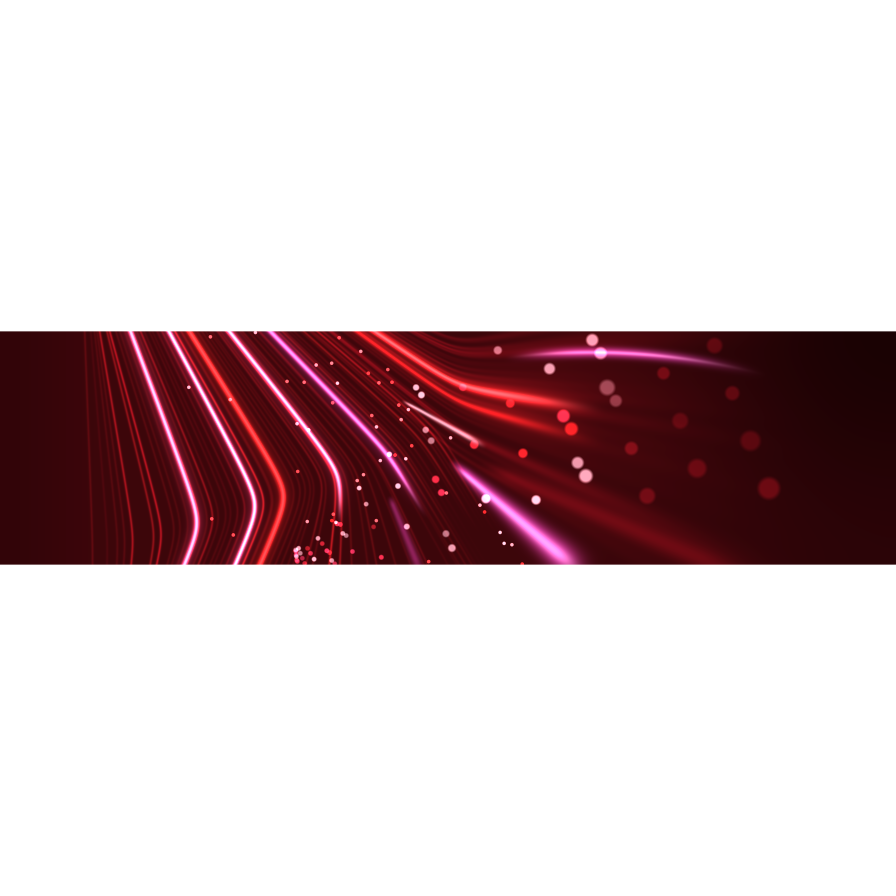
A three.js fragment shader for this background:

```glsl
varying vec2 vUv;

const float BAND_TOP = 0.6302;
const float BAND_BOTTOM = 0.3698;
const float EDGE = 0.001;
const int FALL_COUNT = 56;
const int FLOW_COUNT = 24;
const int SPARK_COUNT = 46;
const int BOKEH_COUNT = 64;
const vec3 PAPER = vec3(1.0);
const vec3 MAROON = vec3(0.235, 0.022, 0.04);
const vec3 SHADOW = vec3(0.10, 0.006, 0.012);
const vec3 CRIMSON = vec3(0.62, 0.06, 0.11);
const vec3 SCARLET = vec3(0.95, 0.14, 0.13);
const vec3 PINK = vec3(0.90, 0.25, 0.50);
const vec3 VIOLET = vec3(0.72, 0.24, 0.68);
const vec3 HOT = vec3(1.0, 0.86, 0.94);

float hash(float n) {
  return fract(sin(n * 12.9898 + 4.137) * 43758.545);
}

float gauss(float x, float width) {
  return exp(-x * x / (width * width));
}

// Line that turns smoothly from one slope to another: value and slope.
vec2 bentLine(float x, float slopeIn, float slopeOut, float knee, float soft) {
  float t = x - knee;
  float root = sqrt(t * t + soft * soft);
  float turn = slopeIn - slopeOut;
  return vec2(slopeIn * x - turn * 0.5 * (t + root),
              slopeIn - turn * 0.5 * (1.0 + t / root));
}

// Falling strand: x and slope at a depth below the band top.
vec2 fallPath(float start, float depth) {
  float slopeIn = (start - 0.046) * 3.8 * smoothstep(0.08, 0.13, start);
  float slopeOut = mix(-0.45, 0.6, smoothstep(0.22, 0.31, start));
  slopeOut *= smoothstep(0.09, 0.15, start);
  float knee = 0.215 - (start - 0.146) * 0.5;
  return bentLine(depth, slopeIn, slopeOut, knee, 0.02) + vec2(start, 0.0);
}

float fallDistance(vec2 p, float start) {
  vec2 path = fallPath(start, p.y);
  return (p.x - path.x) / sqrt(1.0 + path.y * path.y);
}

// Strand that sweeps off to the right.
float flowDistance(vec2 p, float start) {
  float t = (start - 0.35) / 0.125;
  vec2 path = bentLine(p.x - start, mix(0.85, 0.55, t), mix(0.55, -0.2, t), 0.51 - start, 0.025);
  return (p.y - path.x) / sqrt(1.0 + path.y * path.y);
}

vec3 glowLine(float dist, float width, vec3 tint, float heat) {
  return tint * (gauss(dist, width * 1.5) + 0.24 * gauss(dist, width * 5.0))
       + HOT * heat * gauss(dist, width);
}

vec3 brightFall(vec2 p, float start, float end, vec3 tint, float heat) {
  float fade = 1.0 - smoothstep(end - 0.07, end, p.y);
  return glowLine(fallDistance(p, start), 0.0018, tint, heat) * fade;
}

// Tapered streak, widening from a to b.
float streak(vec2 p, vec2 a, vec2 b, float widthA, float widthB) {
  vec2 axis = b - a;
  float t = dot(p - a, axis) / dot(axis, axis);
  float dist = length(p - a - axis * t);
  return gauss(dist, mix(widthA, widthB, clamp(t, 0.0, 1.2)))
       * smoothstep(-0.03, 0.12, t) * (1.0 - smoothstep(0.85, 1.15, t));
}

float disc(vec2 p, vec2 center, float radius) {
  float dist = length(p - center);
  return 1.0 - smoothstep(radius * 0.7, radius * 1.15 + EDGE, dist);
}

vec3 strands(vec2 p) {
  vec3 light = vec3(0.0);
  for (int i = 0; i < FALL_COUNT; i++) {
    float n = float(i);
    float start = 0.092 + 0.27 * (n + hash(n)) / float(FALL_COUNT);
    float power = 0.1 + 0.65 * pow(hash(n + 71.0), 3.0);
    float fade = 1.0 - smoothstep(0.27, 0.34, start) * smoothstep(0.1, 0.23, p.y);
    light += mix(CRIMSON, SCARLET, hash(n + 31.0)) * power * fade
           * gauss(fallDistance(p, start), 0.0014);
  }
  float blur = max(p.x - 0.5, 0.0);
  for (int i = 0; i < FLOW_COUNT; i++) {
    float n = float(i) + 200.0;
    float start = 0.345 + 0.135 * (float(i) + hash(n)) / float(FLOW_COUNT);
    float power = (0.08 + 0.4 * pow(hash(n + 71.0), 2.0)) / (1.0 + blur * 13.0);
    light += CRIMSON * power * (1.0 - smoothstep(0.62, 0.95, p.x))
           * gauss(flowDistance(p, start), 0.0015 + blur * 0.035);
  }
  // Bright strands
  light += brightFall(p, 0.146, 0.34, PINK, 0.65);
  light += brightFall(p, 0.189, 0.34, PINK, 0.8);
  light += brightFall(p, 0.212, 0.34, SCARLET, 0.15);
  light += brightFall(p, 0.2565, 0.22, PINK, 0.75);
  light += brightFall(p, 0.302, 0.21, VIOLET, 0.4);
  float flowFade = 1.0 - smoothstep(0.54, 0.68, p.x);
  light += glowLine(flowDistance(p, 0.417), 0.0018 + blur * 0.02, SCARLET, 0.3) * flowFade;
  light += glowLine(flowDistance(p, 0.398), 0.0015 + blur * 0.02, SCARLET, 0.0) * flowFade * 0.6;
  return light;
}

vec3 streaks(vec2 p) {
  float beam = streak(p, vec2(0.505, 0.146), vec2(0.64, 0.262), 0.004, 0.016);
  float core = streak(p, vec2(0.51, 0.152), vec2(0.635, 0.258), 0.002, 0.007);
  vec3 light = VIOLET * beam + vec3(0.35, 0.4, 0.4) * core;
  light += HOT * 0.8 * streak(p, vec2(0.45, 0.078), vec2(0.532, 0.123), 0.0015, 0.003);
  light += VIOLET * 0.45 * streak(p, vec2(0.435, 0.185), vec2(0.468, 0.265), 0.003, 0.005);
  light += CRIMSON * 0.32 * streak(p, vec2(0.54, 0.15), vec2(0.82, 0.27), 0.007, 0.014);
  // Arched streak
  float x = p.x - 0.66;
  float arc = p.y - 0.0235 - 0.66 * x * x;
  float span = smoothstep(0.56, 0.65, p.x) * (1.0 - smoothstep(0.70, 0.86, p.x));
  return light + span * (VIOLET * 0.85 * gauss(arc, 0.0055) + 0.3 * gauss(arc, 0.002));
}

vec3 particles(vec2 p) {
  vec3 light = vec3(0.0);
  for (int i = 0; i < SPARK_COUNT; i++) {
    float n = float(i) + 400.0;
    float depth = 0.26 * hash(n + 9.0);
    vec2 center = vec2(fallPath(mix(0.14, 0.38, sqrt(hash(n))), depth).x, depth);
    light += mix(SCARLET, HOT, hash(n + 5.0)) * disc(p, center, 0.0015);
  }
  for (int i = 0; i < BOKEH_COUNT; i++) {
    float n = float(i) + 1.0;
    float along = fract(n * 0.754878);
    float x = mix(0.33, 0.87, along * along);
    float low = mix(0.24, 0.0, smoothstep(0.33, 0.52, x));
    float high = mix(0.26, 0.19, smoothstep(0.45, 0.65, x));
    vec2 center = vec2(x, mix(low, high, fract(n * 0.569840)));
    float radius = 0.0022 + 0.023 * max(x - 0.42, 0.0) * mix(0.6, 1.1, hash(n + 7.0));
    float far = smoothstep(0.62, 0.74, x);
    vec3 tint = mix(mix(SCARLET, PINK, hash(n + 3.0)), HOT, step(0.42, hash(n + 13.0)));
    light += mix(tint, CRIMSON * 0.4, far) * disc(p, center, radius) * mix(0.5, 1.0, hash(n + 17.0));
  }
  return light;
}

void main() {
  vec2 p = vec2(vUv.x, BAND_TOP - vUv.y);
  // Backdrop with dark ends
  float shade = smoothstep(0.60, 1.0, p.x) * (1.0 - 0.5 * smoothstep(0.0, 0.26, p.y));
  shade = max(shade, 0.3 * (1.0 - smoothstep(0.0, 0.12, p.x)));
  vec3 color = mix(MAROON, SHADOW, shade);
  color += strands(p) + streaks(p) + particles(p);
  float band = smoothstep(BAND_BOTTOM - EDGE, BAND_BOTTOM + EDGE, vUv.y)
             * (1.0 - smoothstep(BAND_TOP - EDGE, BAND_TOP + EDGE, vUv.y));
  gl_FragColor = vec4(mix(PAPER, min(color, 1.0), band), 1.0);
}
```
